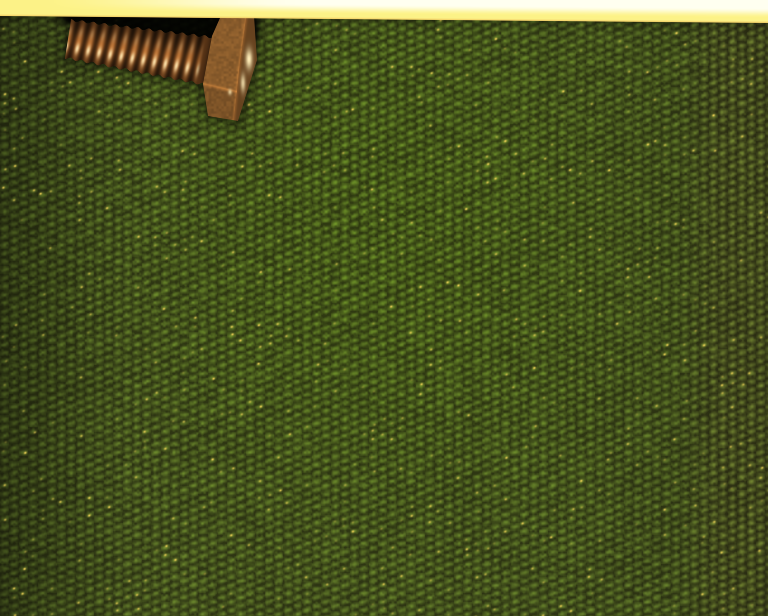
Write a WebGL 1 fragment shader that draws this texture.

```glsl
precision highp float;
// Copper hex bolt on woven green cloth below a bright cream bar.
uniform vec2 u_resolution;

#define WIDTH 7.68
#define KNOT vec2(0.0945, 0.083)
#define SPARK_RATE 0.13
#define GRAIN 0.36
#define THREAD_PITCH 0.112
#define BOLT_ANGLE 0.155
#define CLOTH_DARK vec3(0.175, 0.20, 0.07)
#define CLOTH_LIGHT vec3(0.42, 0.53, 0.165)
#define COPPER vec3(0.68, 0.40, 0.17)
#define CREAM vec3(0.99, 0.95, 0.53)

float hash(vec2 p) {
  return fract(sin(dot(p, vec2(127.1, 311.7))) * 43758.5453);
}

float noise(vec2 p) {
  vec2 i = floor(p), f = fract(p);
  f = f * f * (3.0 - 2.0 * f);
  return mix(mix(hash(i), hash(i + vec2(1, 0)), f.x),
             mix(hash(i + vec2(0, 1)), hash(i + vec2(1, 1)), f.x), f.y);
}

// Signed distance to a line; positive on the left of a to b, with y down.
float side(vec2 p, vec2 a, vec2 b) {
  vec2 d = normalize(b - a);
  return dot(p - a, vec2(d.y, -d.x));
}

float cover(float d, float px) {
  return 1.0 - smoothstep(-0.6 * px, 0.6 * px, d);
}

float glint(vec2 p, vec2 c, vec2 size) {
  vec2 q = (p - c) / size;
  return exp(-dot(q, q));
}

vec3 cloth(vec2 p) {
  // Staggered knots
  vec2 g = p / KNOT;
  float column = floor(g.x);
  g.y += 0.5 * mod(column, 2.0);
  vec2 cell = vec2(column, floor(g.y));
  vec2 f = fract(g) - 0.5;
  f.y += 0.2 * f.x;
  float knot = exp(-dot(f * f, vec2(5.0, 11.0)));
  float tone = 0.07 + 0.68 * knot + GRAIN * (noise(p * 42.0) - 0.5);
  tone += 0.14 * (hash(cell) - 0.5);
  vec3 col = mix(CLOTH_DARK, CLOTH_LIGHT, clamp(tone, 0.0, 1.0));

  // Broad light, greenest in the middle, and the browner ribbed right margin
  float light = mix(0.70, 1.02, smoothstep(-0.3, 1.5, p.x));
  light *= 1.0 - 0.06 * smoothstep(5.4, 7.7, p.x);
  float middle = glint(p, vec2(3.9, 2.3), vec2(2.4, 2.8));
  light *= 1.0 + 0.06 * middle;
  float margin = smoothstep(6.7, 7.3, p.x);
  light *= 1.0 - 0.07 * margin * cos(6.2832 * g.x);
  vec3 tint = mix(vec3(1.0, 1.0, 1.08), vec3(0.98, 1.04, 0.9), middle);
  col *= light * mix(tint, vec3(1.06, 0.98, 1.15), margin);

  // Scattered yellow sparks of uneven strength
  float lit = step(1.0 - SPARK_RATE, hash(cell + 17.3));
  vec2 offset = vec2(hash(cell + 5.1), hash(cell + 9.7)) * 0.4 - 0.2;
  float spark = lit * glint(f, offset, vec2(0.15, 0.15));
  float strength = 0.2 + 0.8 * pow(hash(cell + 3.0), 2.0);
  return mix(col, vec3(0.88, 0.78, 0.32), spark * strength);
}

vec3 shaftColor(float s, float t, float halfWidth) {
  float v = t / halfWidth;
  float ridge = 0.5 + 0.5 * cos(6.2832 * (s + 0.08 * t) / THREAD_PITCH);
  float body = 0.36 + 0.5 * exp(-pow((v - 0.15) / 0.7, 2.0));
  vec3 col = COPPER * body * (0.45 + 0.8 * ridge);
  float shine = exp(-pow((v - 0.42) / 0.26, 2.0)) + 0.25 * exp(-pow((v + 0.4) / 0.3, 2.0));
  return mix(col, vec3(1.0, 0.9, 0.68), 0.9 * shine * pow(ridge, 3.0));
}

vec3 headColor(vec2 p, float px) {
  vec3 col = vec3(0.54, 0.36, 0.17) * (1.0 + 0.2 * (noise(p * 40.0) - 0.5));
  // Lower facet, end face and their soft seams
  float ledge = side(p, vec2(2.03, 0.84), vec2(2.37, 0.92));
  col *= mix(0.9, 1.0, cover(-ledge, px));
  float seam = max(side(p, vec2(2.40, 0.62), vec2(2.45, 0.16)),
                   side(p, vec2(2.32, 1.20), vec2(2.40, 0.62)));
  float endFace = cover(seam, px);
  col = mix(col, vec3(0.40, 0.26, 0.12), endFace);
  col += COPPER * 0.2 * exp(-pow(seam / 0.018, 2.0));
  col += COPPER * 0.25 * exp(-pow(ledge / 0.016, 2.0)) * (1.0 - endFace);
  float shine = glint(p, vec2(2.49, 0.59), vec2(0.035, 0.10))
              + 0.8 * glint(p, vec2(2.43, 0.83), vec2(0.025, 0.09))
              + 0.7 * glint(p, vec2(2.30, 0.92), vec2(0.02, 0.03));
  return mix(col, vec3(1.0, 0.93, 0.72), clamp(shine, 0.0, 1.0));
}

void main() {
  float px = WIDTH / u_resolution.x;
  vec2 p = vec2(gl_FragCoord.x, u_resolution.y - gl_FragCoord.y) * px;
  vec3 col = cloth(p);

  // Shadows under the bar and around the bolt
  float barEdge = 0.16 + 0.07 * p.x / WIDTH;
  float below = p.y - barEdge;
  col *= 1.0 - 0.3 * exp(-max(below, 0.0) / 0.05);
  float span = smoothstep(0.5, 0.72, p.x) * (1.0 - smoothstep(2.5, 2.66, p.x));
  float slope = 0.03 + 0.16 * smoothstep(0.7, 2.1, p.x);
  col *= 1.0 - 0.92 * span * (1.0 - smoothstep(slope, slope + 0.08, below));

  // Threaded shaft
  vec2 axis = vec2(cos(BOLT_ANGLE), sin(BOLT_ANGLE));
  vec2 q = p - vec2(0.68, 0.39);
  float s = dot(q, axis), t = dot(q, vec2(-axis.y, axis.x));
  float halfWidth = 0.19 + 0.035 * s;
  float teeth = 0.012 * cos(6.2832 * s / THREAD_PITCH);
  float shaft = max(abs(t) - halfWidth - teeth, max(-s, s - 1.5));
  col *= 1.0 - 0.45 * exp(-max(shaft, 0.0) / 0.05);
  vec3 metal = shaftColor(s, t, halfWidth);
  metal = mix(metal, COPPER * 0.6, smoothstep(1.31, 1.37, s));
  col = mix(col, metal, cover(shaft, px));

  // Hexagonal head
  float head = max(side(p, vec2(2.20, 0.18), vec2(2.54, 0.16)), side(p, vec2(2.54, 0.16), vec2(2.57, 0.60)));
  head = max(head, side(p, vec2(2.57, 0.60), vec2(2.38, 1.21)));
  head = max(head, side(p, vec2(2.38, 1.21), vec2(2.08, 1.16)));
  head = max(head, side(p, vec2(2.08, 1.16), vec2(2.03, 0.84)));
  head = max(head, side(p, vec2(2.03, 0.84), vec2(2.12, 0.36)));
  head = max(head, side(p, vec2(2.12, 0.36), vec2(2.20, 0.18)));
  col *= 1.0 - 0.45 * exp(-max(head, 0.0) / 0.05);
  col = mix(col, headColor(p, px), cover(head, px));

  // Cream bar with a white core and a thin amber lip
  float core = smoothstep(0.05, 0.15, -below) * smoothstep(0.3, 3.2, p.x);
  vec3 bar = mix(CREAM, vec3(1.0, 1.0, 0.94), core);
  bar = mix(bar, vec3(0.92, 0.70, 0.30), 0.5 * smoothstep(-0.025, 0.0, below));
  col = mix(col, bar, cover(below, px));
  gl_FragColor = vec4(clamp(col, 0.0, 1.0), 1.0);
}
```
